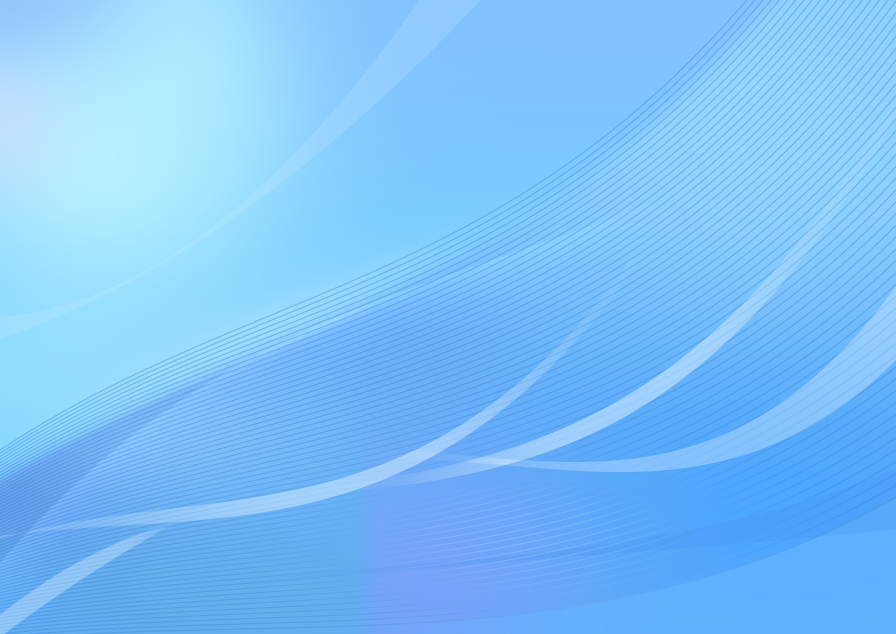
This background is drawn by a WebGL 1 fragment shader. Its source:

```glsl
precision highp float;
// Soft blue abstract background with a fan of fine lines and translucent curved ribbons.
uniform vec2 u_resolution;

#define LINE_COUNT 60.0
#define LINE_HALF_WIDTH 0.0010
#define LINE_STRENGTH 0.42
#define RIBBON_STRENGTH 0.46
#define SHEET_TOP vec4(0.29, 0.521, 0.776, 1.334)
#define SHEET_BOTTOM vec4(-0.01, 0.01, 0.05, 0.216)
#define SHADE_EDGE vec4(0.245, 0.470, 0.735, 1.27)
#define RIBBON_COLOR vec3(0.82, 0.92, 1.0)
#define LINE_DARK vec3(0.24, 0.53, 0.85)
#define LINE_PALE vec3(0.58, 0.80, 1.0)

// Cubic curve through four heights at x = 0, 1/3, 2/3 and 1.
float arc(float x, vec4 h) {
  float s = 3.0 * x;
  float first = h.y - h.x;
  float second = h.z - 2.0 * h.y + h.x;
  float third = h.w - 3.0 * h.z + 3.0 * h.y - h.x;
  return h.x + s * (first + (s - 1.0) * (second / 2.0 + (s - 2.0) * third / 6.0));
}

float arcSlope(float x, vec4 h) {
  float aspect = u_resolution.x / u_resolution.y;
  return (arc(x + 0.005, h) - arc(x - 0.005, h)) / (0.01 * aspect);
}

// Approximate signed distance, positive below the curve, in canvas heights.
float belowArc(vec2 uv, vec4 h) {
  float slope = arcSlope(uv.x, h);
  return (arc(uv.x, h) - uv.y) / sqrt(1.0 + slope * slope);
}

// Coverage between two curves, which may cross like a twisted band.
float ribbon(vec2 uv, vec4 lower, vec4 upper) {
  float a = belowArc(uv, lower);
  float b = belowArc(uv, upper);
  float inside = max(min(-a, b), min(a, -b));
  return clamp(inside * u_resolution.y + 0.5, 0.0, 1.0);
}

float glow(vec2 uv, vec2 center, vec2 radius) {
  vec2 d = (uv - center) / radius;
  return exp(-dot(d, d));
}

// Sky behind the sheet: blue with a pale cyan light at the left.
vec3 skyColor(vec2 uv) {
  vec3 c = mix(vec3(0.46, 0.80, 1.0), vec3(0.51, 0.76, 1.0), smoothstep(0.5, 1.0, uv.y));
  c = mix(c, vec3(0.58, 0.87, 1.0), 0.8 * glow(uv, vec2(0.04, 0.40), vec2(0.28, 0.17)));
  c = mix(c, vec3(0.71, 0.94, 1.0), glow(uv, vec2(0.11, 0.75), vec2(0.19, 0.24)));
  c = mix(c, vec3(0.71, 0.94, 1.0), 0.75 * glow(uv, vec2(0.20, 0.91), vec2(0.12, 0.22)));
  c = mix(c, vec3(0.78, 0.88, 1.0), 0.85 * glow(uv, vec2(0.0, 0.81), vec2(0.08, 0.11)));
  c = mix(c, vec3(0.58, 0.76, 0.98), 0.8 * glow(uv, vec2(0.0, 1.03), vec2(0.13, 0.11)));
  float rim = max(belowArc(uv, SHEET_TOP) * -1.0, 0.0);
  return mix(c, vec3(0.67, 0.88, 1.0), 0.6 * exp(-rim / 0.035) * glow(uv, vec2(0.3, 0.5), vec2(0.22, 0.25)));
}

// Sheet colours: pale at upper right, deeper and violet below.
vec3 sheetColor(vec2 uv) {
  vec3 c = mix(vec3(0.37, 0.67, 0.97), vec3(0.54, 0.81, 1.0), smoothstep(0.2, 0.8, uv.y));
  c = mix(c, vec3(0.54, 0.78, 0.97), 0.8 * glow(uv, vec2(0.17, 0.32), vec2(0.25, 0.15)));
  c = mix(c, vec3(0.40, 0.67, 0.96), 0.6 * glow(uv, vec2(0.46, 0.46), vec2(0.13, 0.13)));
  c = mix(c, vec3(0.40, 0.69, 0.91), 0.8 * glow(uv, vec2(0.25, 0.06), vec2(0.28, 0.11)));
  c = mix(c, vec3(0.39, 0.58, 0.90), 0.65 * glow(uv, vec2(0.0, 0.21), vec2(0.12, 0.09)));
  c = mix(c, vec3(0.29, 0.65, 1.0), 0.85 * glow(uv, vec2(0.86, 0.19), vec2(0.27, 0.22)));
  float violet = glow(uv, vec2(0.48, 0.08), vec2(0.17, 0.20)) * smoothstep(0.395, 0.42, uv.x);
  c = mix(c, vec3(0.48, 0.63, 0.98), 0.85 * violet);
  return mix(c, vec3(0.61, 0.86, 1.0), 0.6 * glow(uv, vec2(0.85, 0.80), vec2(0.17, 0.24)));
}

// Evenly spread curves between the two sheet boundaries.
float fanLines(vec2 uv) {
  float bottom = arc(uv.x, SHEET_BOTTOM);
  float height = arc(uv.x, SHEET_TOP) - bottom;
  float t = (uv.y - bottom) / height;
  float slope = mix(arcSlope(uv.x, SHEET_BOTTOM), arcSlope(uv.x, SHEET_TOP), t);
  float offset = abs(fract(t * LINE_COUNT + 0.5) - 0.5);
  float d = offset * height / (LINE_COUNT * sqrt(1.0 + slope * slope));
  float line = clamp((LINE_HALF_WIDTH - d) * u_resolution.y + 0.5, 0.0, 1.0);
  float margin = 0.5 / LINE_COUNT;
  return line * step(-margin, t) * step(t, 1.0 + margin);
}

void main() {
  vec2 uv = gl_FragCoord.xy / u_resolution;
  float x = uv.x;

  // Background and shaded sheet
  float shade = belowArc(uv, SHADE_EDGE);
  vec3 color = mix(skyColor(uv), sheetColor(uv), smoothstep(-0.025, 0.025, shade));
  float fold = smoothstep(0.0, 0.01, shade) * exp(-max(shade, 0.0) / 0.05);
  color = mix(color, vec3(0.41, 0.61, 0.94), 0.4 * fold * (1.0 - smoothstep(0.3, 0.52, x)));
  float under = smoothstep(-0.004, 0.004, belowArc(uv, SHEET_BOTTOM));
  color = mix(color, vec3(0.40, 0.72, 1.0), 0.6 * under * smoothstep(0.4, 0.7, x));

  // Faint veils
  float veil = max(belowArc(uv, vec4(0.115, 0.475, 0.65, 0.92)), 0.0);
  color += 0.07 * smoothstep(0.0, 0.004, veil) * exp(-veil / 0.04) * (1.0 - smoothstep(0.5, 0.8, x));
  float streak = ribbon(uv, vec4(0.02, 0.085, 0.125, 0.165), vec4(0.03, 0.095, 0.14, 0.26));
  color = mix(color, vec3(0.27, 0.57, 0.94), 0.25 * streak * smoothstep(0.2, 0.6, x));

  // Fine lines, turning pale in the lower middle
  float pale = glow(uv, vec2(0.58, 0.15), vec2(0.22, 0.12));
  color = mix(color, mix(LINE_DARK, LINE_PALE, pale), LINE_STRENGTH * fanLines(uv));

  // Ribbons, each faded along its length
  float band = 0.42 * ribbon(uv, vec4(0.465, 0.733, 1.212, 1.90), vec4(0.50, 0.765, 1.48, 2.645));
  band += ribbon(uv, vec4(0.155, 0.2026, 0.5006, 1.465), vec4(0.150, 0.2286, 0.522, 1.525))
    * (1.0 - smoothstep(0.46, 0.75, x)) * mix(0.5, 1.2, smoothstep(0.05, 0.35, x));
  band += ribbon(uv, vec4(0.056, 0.214, 0.320, 0.815), vec4(0.056, 0.222, 0.350, 0.845))
    * smoothstep(0.35, 0.65, x) * (1.25 - 1.1 * smoothstep(0.76, 0.98, x));
  band += 0.85 * ribbon(uv, vec4(-0.17, 0.2585, 0.256, 0.432), vec4(-0.087, 0.284, 0.272, 0.548))
    * smoothstep(0.38, 0.72, x);
  band += 0.9 * ribbon(uv, vec4(-0.005, 0.266, 0.366, 0.295), vec4(0.03, 0.187, -0.093, -0.81))
    * (1.0 - smoothstep(0.14, 0.21, x));
  color = mix(color, RIBBON_COLOR, clamp(RIBBON_STRENGTH * band, 0.0, 0.75));

  gl_FragColor = vec4(clamp(color, 0.0, 1.0), 1.0);
}
```
